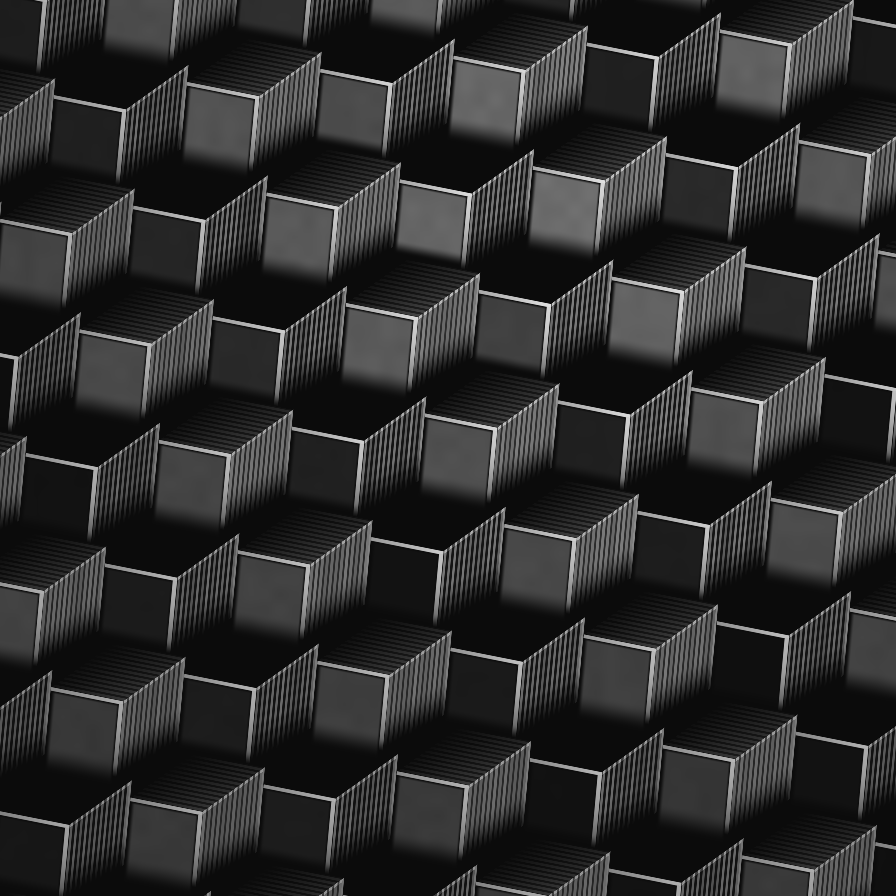
A WebGL 1 fragment shader for this pattern:

```glsl
precision highp float;

uniform vec2 u_resolution;

const float SLABS = 12.0;
const float BLACK = 0.045;

// Lattice steps and the three edges leaving the front corner of a block
const vec2 ORIGIN = vec2(0.5547, 0.5222);
const vec2 STEP_SIDE = vec2(0.1486, 0.0147);
const vec2 STEP_DOWN = vec2(0.0885, -0.1233);
const vec2 EDGE_LEFT = vec2(-0.0797, 0.0158);
const vec2 EDGE_BACK = vec2(0.0694, 0.0495);
const vec2 EDGE_DOWN = vec2(-0.008, -0.0865);

float hash(vec2 p) {
  vec3 q = fract(vec3(p.xyx) * 0.1031);
  q += dot(q, q.yzx + 33.33);
  return fract((q.x + q.y) * q.z);
}

float noise(vec2 p) {
  vec2 i = floor(p);
  vec2 f = fract(p);
  f = f * f * (3.0 - 2.0 * f);
  return mix(mix(hash(i), hash(i + vec2(1.0, 0.0)), f.x),
             mix(hash(i + vec2(0.0, 1.0)), hash(i + 1.0), f.x), f.y);
}

float cross2(vec2 a, vec2 b) {
  return a.x * b.y - a.y * b.x;
}

// Coordinates of p in the skewed basis (a, b)
vec2 skew(vec2 p, vec2 a, vec2 b) {
  return vec2(cross2(p, b), cross2(a, p)) / cross2(a, b);
}

float boxMask(vec2 st, vec2 size, float soft) {
  vec2 m = smoothstep(-soft, 0.0, st) * smoothstep(-soft, 0.0, size - st);
  return m.x * m.y;
}

float stroke(float dist, float width, float pixel) {
  return 1.0 - smoothstep(width - 0.6 * pixel, width + 0.6 * pixel, abs(dist));
}

float slabStripe(float x, float width, float pixel) {
  float soft = clamp(pixel * SLABS / 0.085, 0.06, 0.3);
  return 1.0 - smoothstep(width - soft, width + soft, abs(fract(x * SLABS) - 0.5) * 2.0);
}

float glow(vec2 p, vec2 center, float radius) {
  vec2 d = (p - center) / radius;
  return exp(-dot(d, d));
}

// Smooth panel with bright top and corner edges
float frontFace(vec2 st, float shade, float raised, float shine, float smudge, float pixel) {
  float base = 1.0 - smoothstep(mix(0.76, 0.74, raised), mix(0.94, 1.08, raised), st.y);
  float panel = smoothstep(0.05, 0.09, st.x) * (1.0 - smoothstep(0.93, 1.0, st.x));
  panel *= smoothstep(0.04, 0.08, st.y) * base;
  float value = BLACK + (shade - BLACK) * panel * (1.04 + 0.1 * smudge);
  float rim = stroke(st.y * 0.085, 0.0035, pixel) * (0.82 - 0.2 * st.x);
  float corner = stroke(st.x * 0.08, 0.0043, pixel) * mix(0.78, 0.3, st.y * st.y);
  corner *= 1.0 - smoothstep(0.8, 1.03, st.y);
  value = max(value, max(rim, corner) * shine);
  return value * boxMask(st, vec2(1.0, 1.1), pixel / 0.085);
}

// Stack of slab edges, fading toward the base
float sideFace(vec2 st, float raised, float shine, float seed, float pixel) {
  float slab = floor(st.x * SLABS);
  float vary = 0.82 + 0.36 * hash(vec2(slab, seed * 91.0));
  float fade = 1.0 - smoothstep(0.45, 1.02, st.y - 0.14 * st.x);
  float body = mix(0.08, 0.17, raised) * fade;
  float ribs = slabStripe(st.x, mix(0.48, 0.62, raised), pixel);
  float value = body + ribs * vary * mix(0.35, 0.28, raised) * (0.1 + 0.9 * fade);
  float cap = stroke(st.y * 0.085, 0.0034, pixel) * (0.28 + 0.42 * ribs);
  float farEdge = stroke((1.0 - st.x) * 0.07, 0.0022, pixel) * 0.55 * (0.2 + 0.8 * fade);
  value = max(value, max(cap, farEdge));
  return max(BLACK, value * shine) * boxMask(st, vec2(1.0, 1.08), pixel / 0.085);
}

// Slab tops catch light near the side; lowered blocks stay black
float topFace(vec2 st, float raised, float shine, float pixel) {
  float fade = (1.0 - 0.7 * st.x) * (1.0 - 0.35 * st.y);
  float value = (0.12 + 0.14 * slabStripe(st.y, 0.55, pixel)) * fade * raised;
  return max(BLACK, value * shine) * boxMask(st, vec2(1.0), pixel / 0.085);
}

float block(vec2 p, vec2 cell, float pixel) {
  vec2 corner = ORIGIN + cell.x * STEP_SIDE + cell.y * STEP_DOWN;
  vec2 q = p - corner;
  float raised = 1.0 - mod(cell.x, 2.0);
  float seed = hash(cell + 57.0);
  float light = glow(corner, vec2(0.68, 0.87), 0.36);
  float shine = 0.78 + 0.3 * glow(corner, vec2(0.65, 0.72), 0.55);

  // Raised fronts follow the lamp; lowered ones only light up near its middle
  float bright = 0.19 + 0.15 * light + 0.03 * seed + 0.05 * smoothstep(0.1, 0.5, corner.y);
  float dim = 0.045 + 0.27 * glow(cell, vec2(1.0, -2.1), 1.8) + 0.07 * seed;
  float shade = mix(dim, bright, raised);
  float smudge = noise(q * 60.0 + cell * 17.0) - 0.5;

  float front = frontFace(skew(q, EDGE_LEFT, EDGE_DOWN), shade, raised, shine, smudge, pixel);
  float side = sideFace(skew(q, EDGE_BACK, EDGE_DOWN), raised, shine, seed, pixel);
  float top = topFace(skew(q, EDGE_LEFT, EDGE_BACK), raised, shine, pixel);
  return max(front, max(side, top));
}

void main() {
  float pixel = 1.0 / u_resolution.y;
  vec2 p = gl_FragCoord.xy * pixel;
  vec2 home = floor(skew(p - ORIGIN, STEP_SIDE, STEP_DOWN) + 0.5);

  float value = BLACK;
  for (int j = -1; j <= 1; j++) {
    for (int i = -1; i <= 1; i++) {
      value = max(value, block(p, home + vec2(float(i), float(j)), pixel));
    }
  }
  gl_FragColor = vec4(vec3(value), 1.0);
}
```
